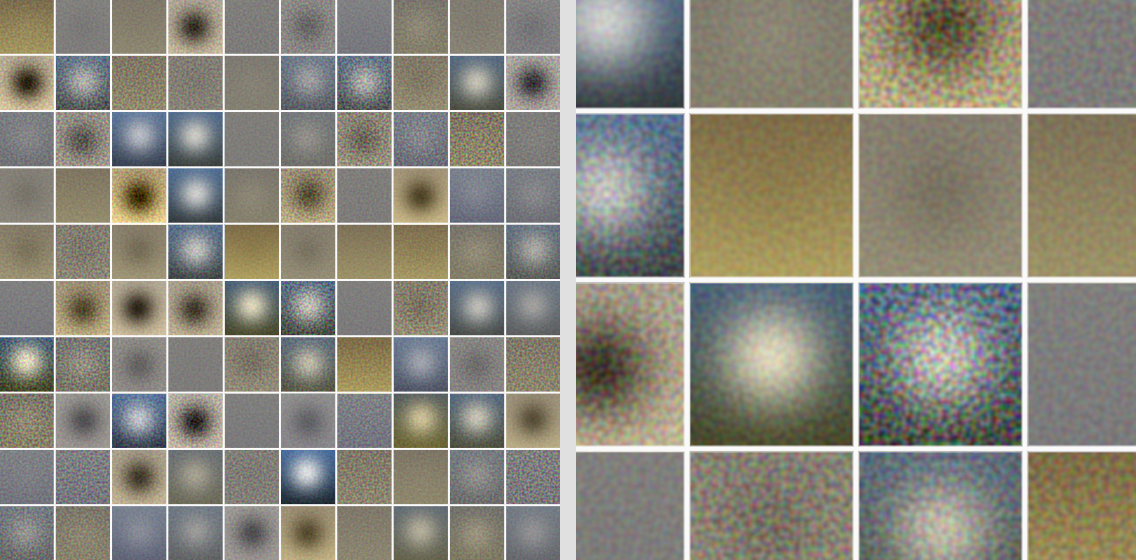
Left: the whole. Right: its middle third, enlarged.
Give the GLSL for this pattern, as a three.js fragment shader.

```glsl
varying vec2 vUv;

vec3 hash3(vec2 p) {
  vec3 q = fract(p.xyx * vec3(0.1031, 0.1030, 0.0973));
  q += dot(q, q.yxz + 33.33);
  return fract((q.xxy + q.yzz) * q.zyx);
}

float slope(vec2 corner, vec2 offset) {
  float angle = 6.2832 * hash3(corner).x;
  return dot(vec2(cos(angle), sin(angle)), offset);
}

float gradientNoise(vec2 p) {
  vec2 i = floor(p);
  vec2 f = p - i;
  vec2 u = f * f * f * (f * (f * 6.0 - 15.0) + 10.0);
  vec2 e = vec2(1.0, 0.0);
  return mix(mix(slope(i, f), slope(i + e.xy, f - e.xy), u.x),
             mix(slope(i + e.yx, f - e.yx), slope(i + 1.0, f - 1.0), u.x), u.y);
}

// Independent grain in each colour channel
vec3 colourGrain(vec2 p) {
  return vec3(gradientNoise(p),
              gradientNoise(p + vec2(311.4, 57.7)),
              gradientNoise(p + vec2(83.2, 421.6)));
}

vec3 tileColour(vec2 cell, vec2 q) {
  vec3 traits = hash3(cell + 17.0);
  vec3 extras = hash3(cell + 71.0);
  float signedTrait = traits.x * 2.0 - 1.0;
  float glow = signedTrait * abs(signedTrait);
  float warmth = mix(-0.4, 0.45, traits.y) + 0.6 * step(0.9, traits.z);
  float height = 1.0 - q.y;

  // Soft central spot, pale or dark, against a contrasting rim
  vec2 centre = vec2(0.5, 0.48 - 0.04 * glow) + (extras.xy - 0.5) * 0.05;
  vec2 d = q - centre;
  float spot = exp(-10.0 * dot(d, d));
  vec3 paleRim = mix(vec3(-0.40, -0.35, -0.29), vec3(-0.25, -0.08, 0.15), height);
  vec3 darkRim = mix(vec3(-0.36, -0.30, -0.18), vec3(-0.23, -0.20, -0.14), height);
  vec3 rim = glow > 0.0 ? paleRim : darkRim;
  vec3 colour = vec3(0.50, 0.49, 0.47);
  colour += glow * mix(rim, vec3(0.37, 0.39, 0.42), spot);

  // Vertical tint: ochre when warm, slate when cool
  colour += warmth * mix(vec3(0.18, 0.13, -0.10), vec3(-0.02, -0.08, -0.20), height);

  float grainAmount = mix(0.08, 0.36, extras.z * extras.z);
  return colour + grainAmount * colourGrain((cell + q) * 23.0);
}

void main() {
  // Ten by ten tiles, with rows counted from the top
  vec2 p = 0.01 + 9.945 * vec2(vUv.x, 1.0 - vUv.y);
  vec2 cell = floor(p);
  vec3 colour = tileColour(cell, fract(p) / 0.964);

  // White rules between tiles
  vec2 ruleDistance = abs(fract(p + 0.518) - 0.5);
  float rule = 1.0 - smoothstep(0.008, 0.028, min(ruleDistance.x, ruleDistance.y));
  gl_FragColor = vec4(mix(clamp(colour, 0.0, 1.0), vec3(0.98), rule), 1.0);
}
```
